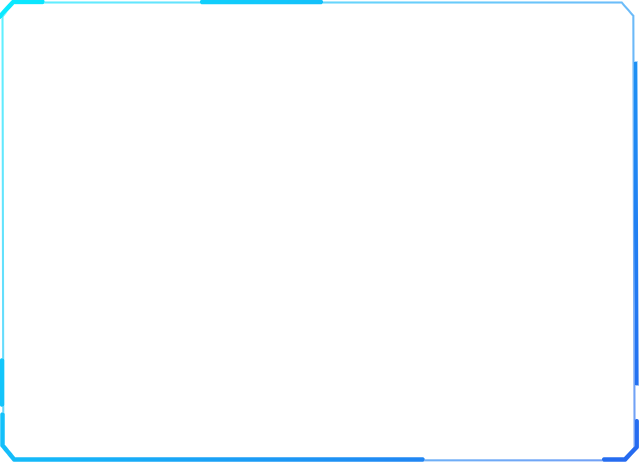
A WebGL 2 fragment shader for this background:

```glsl
#version 300 es
precision highp float;
uniform vec2 u_resolution;
out vec4 fragColor;

// Distance from p to the segment a-b
float segment(vec2 p, vec2 a, vec2 b) {
    vec2 ap = p - a, ab = b - a;
    return length(ap - ab * clamp(dot(ap, ab) / dot(ab, ab), 0.0, 1.0));
}

// Distance to a path of three joined segments
float path(vec2 p, vec2 a, vec2 b, vec2 c, vec2 d) {
    return min(segment(p, a, b), min(segment(p, b, c), segment(p, c, d)));
}

// Distance to a bar with square ends
float bar(vec2 p, vec2 center, vec2 halfSize) {
    vec2 q = abs(p - center) - halfSize;
    return length(max(q, 0.0)) + min(max(q.x, q.y), 0.0);
}

// Antialiased coverage of a signed distance
float coverage(float dist, float pixel) {
    return clamp(0.5 - dist / pixel, 0.0, 1.0);
}

void main() {
    // Design grid of 768 by 555 units, with y pointing down
    vec2 uv = gl_FragCoord.xy / u_resolution;
    uv.y = 1.0 - uv.y;
    vec2 p = uv * vec2(768.0, 555.0);
    float pixel = 768.0 / u_resolution.x;

    // Thin outline with cut corners
    float outline = path(p, vec2(4.0, 535.0), vec2(3.0, 20.0), vec2(16.0, 3.0), vec2(746.0, 3.0));
    outline = min(outline, path(p, vec2(746.0, 3.0), vec2(760.0, 19.0), vec2(761.5, 538.0), vec2(750.0, 553.0)));
    outline = min(outline, segment(p, vec2(750.0, 553.0), vec2(17.0, 553.0)));

    // Heavy corner accents
    float accent = path(p, vec2(0.0, 20.0), vec2(5.0, 14.0), vec2(16.0, 2.3), vec2(51.0, 2.3));
    accent = min(accent, path(p, vec2(3.0, 498.0), vec2(3.0, 535.0), vec2(17.0, 552.0), vec2(507.0, 552.0)));
    accent = min(accent, path(p, vec2(764.0, 506.0), vec2(764.0, 537.0), vec2(750.0, 552.0), vec2(725.0, 552.0)));

    // Heavy accents on the top and left edges
    accent = min(accent, segment(p, vec2(242.5, 2.4), vec2(385.0, 2.4)));
    accent = min(accent, segment(p, vec2(2.5, 433.0), vec2(2.5, 486.0))) - 2.7;

    // Slightly slanted bar on the right edge
    vec2 slanted = p - vec2((p.y - 268.5) * 0.004, 0.0);
    accent = min(accent, bar(slanted, vec2(763.2, 268.5), vec2(2.4, 194.5)));

    // Cyan to blue gradient over a white ground
    float blend = dot(uv, vec2(0.65, 0.35));
    vec3 ink = mix(vec3(0.04, 0.92, 1.0), vec3(0.15, 0.41, 0.94), blend);
    float alpha = max(0.65 * coverage(outline - 1.25, pixel), coverage(accent, pixel));
    fragColor = vec4(mix(vec3(1.0), ink, alpha), 1.0);
}
```
